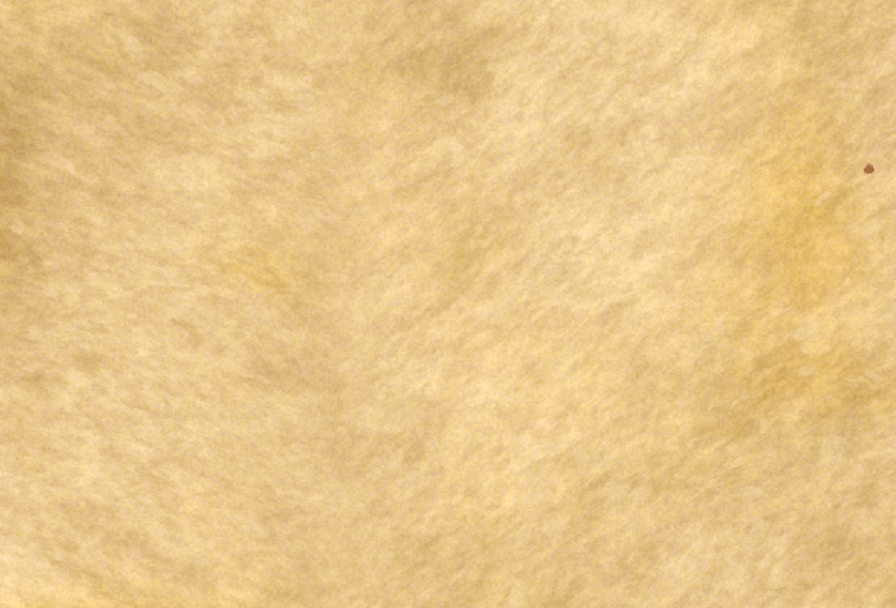
This texture is drawn by a Shadertoy shader. Its source:

```glsl
// Aged cream parchment with ochre stains, pale flakes and a fine fibrous grain.
// Layered value noise, warped and stretched along two fibre directions,
// shifts a base colour; soft ellipses place the large stains.

float hash(vec2 p) {
    vec3 q = fract(vec3(p.xyx) * 0.1031);
    q += dot(q, q.yzx + 33.33);
    return fract((q.x + q.y) * q.z);
}

float noise(vec2 p) {
    vec2 cell = floor(p), f = fract(p);
    f = f * f * (3.0 - 2.0 * f);
    return mix(mix(hash(cell), hash(cell + vec2(1, 0)), f.x),
               mix(hash(cell + vec2(0, 1)), hash(cell + vec2(1, 1)), f.x), f.y);
}

// Fractal noise, centred on zero
float fbm(vec2 p) {
    float sum = 0.0, gain = 0.5;
    for (int i = 0; i < 5; i++) {
        sum += gain * (noise(p) - 0.5);
        p = mat2(1.6, 1.2, -1.2, 1.6) * p + 17.3;
        gain *= 0.55;
    }
    return sum;
}

vec2 rotate(vec2 p, float angle) {
    float c = cos(angle), s = sin(angle);
    return vec2(c * p.x + s * p.y, c * p.y - s * p.x);
}

// Soft elliptical spot, 1 at the centre
float spot(vec2 p, vec2 centre, vec2 radius) {
    vec2 d = (p - centre) / radius;
    return exp(-dot(d, d));
}

// Wrinkles and streaks running along one direction
float fibres(vec2 p, float angle) {
    vec2 q = rotate(p, angle);
    return 0.6 * fbm(q * vec2(14.0, 30.0)) + 0.65 * fbm(q * vec2(50.0, 95.0) + 40.0);
}

// Scattered pale flakes with softened edges
float flakes(vec2 p, float angle) {
    float n = fbm(rotate(p, angle) * vec2(17.0, 30.0) + 71.0);
    return smoothstep(0.12, 0.27, n);
}

void mainImage(out vec4 fragColor, in vec2 fragCoord) {
    vec2 p = fragCoord / iResolution.y;
    vec2 warp = vec2(fbm(p * 6.0 + 3.0), fbm(p * 6.0 + 29.0));
    vec2 w = p + 0.09 * warp;
    vec2 fine = p + 0.04 * warp;

    // Fibres fall to the right on the left side and rise on the other
    float side = smoothstep(0.42, 0.68, w.x);
    float streak = mix(fibres(fine, -0.35), fibres(fine, 0.65), side);
    float flake = mix(flakes(w, -0.4), flakes(w, 0.75), side);

    // Broad light and shade
    float tone = 0.12 * fbm(w * 3.5 + 8.0) + 0.22 * streak;
    tone += 0.035 * spot(w, vec2(0.95, 0.48), vec2(0.28, 0.24));
    tone += 0.035 * spot(w, vec2(0.1, 0.27), vec2(0.35, 0.14));
    tone += 0.025 * spot(w, vec2(0.5, 0.83), vec2(0.2, 0.12));
    tone -= 0.085 * spot(w, vec2(-0.03, 0.72), vec2(0.11, 0.2));
    tone -= 0.05 * spot(w, vec2(0.75, 0.9), vec2(0.09, 0.08));
    tone -= 0.03 * spot(w, vec2(0.52, 0.4), vec2(0.07, 0.22));
    tone -= 0.025 * spot(w, vec2(0.62, 0.04), vec2(0.2, 0.1));

    // Ochre stains
    float ochre = 0.95 * spot(w, vec2(1.32, 0.66), vec2(0.11, 0.28));
    ochre += 0.5 * spot(w, vec2(1.38, 0.37), vec2(0.17, 0.07));
    ochre += 0.6 * spot(w, vec2(0.42, 0.55), vec2(0.06, 0.05));
    ochre += 0.75 * spot(w, vec2(0.1, -0.01), vec2(0.35, 0.055));
    ochre += 0.35 * spot(w, vec2(1.1, 0.2), vec2(0.15, 0.1));
    ochre += 0.9 * fbm(w * 5.0 + 53.0) + 0.3 * streak;
    ochre = clamp(ochre, 0.0, 1.0);

    vec3 color = vec3(0.91, 0.778, 0.552);
    color = mix(color, vec3(0.895, 0.735, 0.405), 0.85 * ochre);
    color += tone * vec3(0.9, 1.0, 1.15);
    color = mix(color, vec3(0.95, 0.845, 0.635), 0.5 * flake);

    // Fine grain, drifting between rosy and yellowish
    float grain = noise(p * 210.0) + noise(p * 340.0 + 9.0) - 1.0;
    float rosy = noise(p * 150.0 + 60.0) + noise(p * 260.0 + 80.0) - 1.0;
    color += 0.04 * grain;
    color += 0.045 * rosy * vec3(-0.1, -0.3, 1.0);

    // Small rust fleck near the right edge
    float fleck = length((p - vec2(1.427, 0.718)) * vec2(1.0, 1.2)) + 0.02 * fbm(p * 90.0);
    color = mix(color, vec3(0.62, 0.36, 0.2), 0.85 * (1.0 - smoothstep(0.004, 0.011, fleck)));

    fragColor = vec4(clamp(color, 0.0, 1.0), 1.0);
}
```
